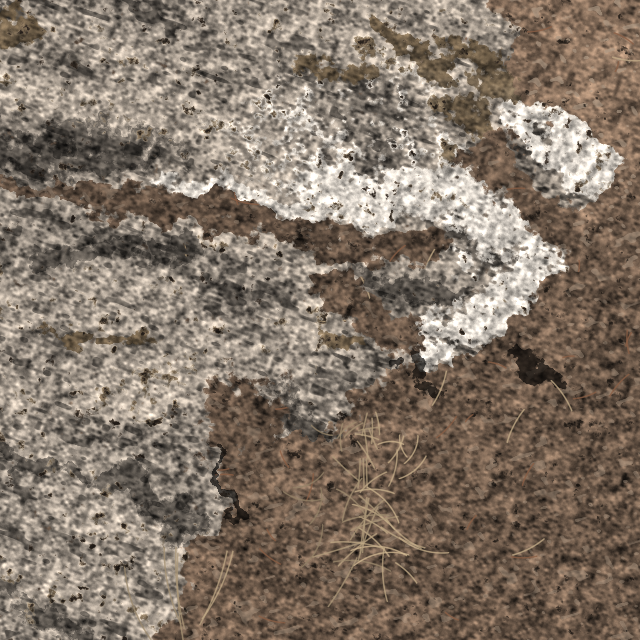
Give the GLSL for this texture, as a WebGL 1 fragment shader.

```glsl
precision highp float;
// Weathered grey rock with a pale apron, mossy gullies, brown soil and dry grass.
#define ROCK_TONE vec3(0.585, 0.545, 0.50)
#define CHALK_TONE vec3(0.89, 0.86, 0.82)
#define SOIL_TONE vec3(0.42, 0.345, 0.285)
#define MOSS_TONE vec3(0.35, 0.29, 0.21)
#define STRAW_TONE vec3(0.76, 0.67, 0.53)
#define NEEDLE_TONE vec3(0.54, 0.37, 0.27)
#define GRAIN 0.95
#define RELIEF 1.15
#define EDGE_WARP 0.085
#define STRAWS 56
#define NEEDLES 70

uniform vec2 u_resolution;
vec2 q; // warped position, y down

float hash(vec2 p) {
  vec3 v = fract(vec3(p.xyx) * 0.1031);
  v += dot(v, v.yzx + 33.33);
  return fract((v.x + v.y) * v.z);
}

float noise(vec2 p) {
  vec2 i = floor(p), f = fract(p);
  f = f * f * (3.0 - 2.0 * f);
  return mix(mix(hash(i), hash(i + vec2(1, 0)), f.x),
             mix(hash(i + vec2(0, 1)), hash(i + vec2(1, 1)), f.x), f.y);
}

float fbm(vec2 p) {
  float sum = 0.0, amp = 0.475;
  for (int i = 0; i < 5; i++) {
    sum += amp * noise(p);
    p = mat2(1.6, 1.2, -1.2, 1.6) * p + 17.3;
    amp *= 0.55;
  }
  return sum;
}

float ramp(float a, float b) { return clamp((q.y - a) / (b - a), 0.0, 1.0); }

// Soft capsule between two points
float strip(float ax, float ay, float bx, float by, float w) {
  vec2 v = q - vec2(ax, ay), d = vec2(bx - ax, by - ay);
  float h = clamp(dot(v, d) / dot(d, d), 0.0, 1.0);
  return 1.0 - smoothstep(0.4 * w, 1.6 * w, length(v - d * h));
}

float blob(float x, float y, float rx, float ry) {
  return 1.0 - smoothstep(0.3, 1.6, length((q - vec2(x, y)) / vec2(rx, ry)));
}

// Breaks a soft mask into a crumbly edge
float ragged(float mask, float crumbs) { return smoothstep(0.36, 0.64, mask + crumbs); }

// Thin bent stalk
float blade(vec2 v, float angle, float len, float bend, float w) {
  vec2 d = vec2(cos(angle), sin(angle));
  vec2 l = vec2(dot(v, d), d.x * v.y - d.y * v.x);
  l.y -= bend * l.x * (len - l.x) / len;
  float dist = length(vec2(max(abs(l.x - 0.5 * len) - 0.5 * len, 0.0), l.y));
  float px = 0.7 / u_resolution.y;
  return 1.0 - smoothstep(w - px, w + px, dist);
}

// Right-hand limit of the stone
float stoneLimit() {
  return 0.76 + 0.06 * ramp(0.0, 0.13) + 0.16 * ramp(0.13, 0.27) - 0.1 * ramp(0.28, 0.35)
    - 0.12 * ramp(0.43, 0.55) - 0.14 * ramp(0.545, 0.575) - 0.11 * ramp(0.59, 0.68)
    - 0.15 * ramp(0.68, 0.71) - 0.07 * ramp(0.81, 0.85) - 0.03 * ramp(0.86, 1.0);
}

void main() {
  vec2 p = gl_FragCoord.xy / u_resolution;
  p.y = 1.0 - p.y;
  q = p + EDGE_WARP * (vec2(fbm(p * 20.0), fbm(p * 20.0 + 40.0)) - 0.5);

  // Grain at several sizes
  vec2 along = mat2(0.94, -0.34, 0.34, 0.94) * p;
  float broad = fbm(along * vec2(8, 17)) - 0.5;
  float fine = fbm(p * 62.0 + 9.0);
  float lit = RELIEF * (fine - fbm(p * 62.0 + vec2(9.45, 9.6)));
  float speck = noise(along * vec2(170, 225)) - 0.5;
  float crumbs = 1.7 * (fine - 0.5) + 0.35 * speck;

  // Soil in the gaps and the hollow
  float gap = strip(0.0, 0.29, 0.16, 0.305, 0.012);
  gap = max(gap, strip(0.16, 0.315, 0.31, 0.335, 0.024));
  gap = max(gap, strip(0.33, 0.325, 0.52, 0.375, 0.021));
  gap = max(gap, strip(0.52, 0.375, 0.69, 0.39, 0.026));
  gap = max(gap, strip(0.77, 0.24, 0.87, 0.36, 0.036));
  gap = max(gap, strip(0.51, 0.435, 0.63, 0.52, 0.027));
  gap = max(gap, blob(0.375, 0.66, 0.065, 0.075));
  gap = ragged(gap, crumbs);
  float rim = 1.0 - smoothstep(-0.014, 0.014, q.x - stoneLimit());
  float stone = ragged(rim, 0.8 * crumbs) * (1.0 - gap);

  // Stone with shaded folds, crystals and pits
  float fold = blob(0.1, 0.235, 0.19, 0.045);
  fold += strip(0.08, 0.4, 0.29, 0.395, 0.018);
  fold += strip(0.0, 0.725, 0.21, 0.745, 0.012);
  fold += strip(0.2, 0.75, 0.29, 0.83, 0.028);
  fold += strip(0.4, 0.62, 0.49, 0.68, 0.025);
  fold += strip(0.55, 0.42, 0.72, 0.47, 0.018);
  fold += strip(0.0, 0.92, 0.12, 1.0, 0.018);
  float tone = 1.0 + GRAIN * (0.9 * broad + 0.8 * (fine - 0.5) + 0.85 * speck) - lit;
  vec3 rock = ROCK_TONE * tone * (1.0 - 0.42 * ragged(0.8 * fold, crumbs));
  float pit = noise(along * vec2(60, 105)) - 0.7 * broad;
  rock *= 1.0 - 0.4 * smoothstep(0.68, 0.84, pit);

  // Pale apron
  float chalk = strip(0.28, 0.295, 0.5, 0.335, 0.025);
  chalk = max(chalk, strip(0.52, 0.29, 0.71, 0.3, 0.047));
  chalk = max(chalk, strip(0.72, 0.29, 0.83, 0.45, 0.06));
  chalk = max(chalk, strip(0.83, 0.18, 0.96, 0.28, 0.043));
  chalk = max(chalk, strip(0.67, 0.53, 0.8, 0.49, 0.038));
  chalk = max(chalk, 0.45 * blob(0.58, 0.2, 0.2, 0.1));
  chalk = ragged(0.85 * chalk, crumbs + broad);
  rock = mix(rock, CHALK_TONE * (0.72 + 0.55 * fine + 0.4 * speck - lit), 0.9 * chalk);

  // Moss
  float moss = strip(0.6, 0.04, 0.69, 0.11, 0.011);
  moss = max(moss, strip(0.71, 0.08, 0.81, 0.13, 0.02));
  moss = max(moss, blob(0.53, 0.11, 0.055, 0.024));
  moss = max(moss, blob(0.73, 0.18, 0.05, 0.04));
  moss = max(moss, blob(0.02, 0.05, 0.04, 0.03));
  moss = max(moss, blob(0.15, 0.53, 0.085, 0.012));
  moss = max(moss, blob(0.545, 0.535, 0.03, 0.02));
  moss = ragged(0.85 * moss, crumbs + broad);
  rock = mix(rock, MOSS_TONE * (0.5 + fine + 0.7 * speck - lit), 0.85 * moss);

  // Soil, litter chips and shade
  float dry = smoothstep(0.5, 0.0, length(p - vec2(1, 0.08)));
  float clod = fbm(p * 24.0 + 70.0);
  vec3 soil = SOIL_TONE * (0.38 + 0.7 * clod + 0.5 * fine + 0.75 * speck - lit + 0.3 * dry);
  float chip = smoothstep(0.76, 0.86, noise(mat2(80, 35, -48, 110) * p));
  soil = mix(soil, vec3(0.68, 0.6, 0.52), chip * (0.4 + 0.3 * dry)) * (1.0 - 0.12 * gap);
  vec3 color = mix(soil, rock, stone);
  float shade = strip(0.335, 0.69, 0.375, 0.81, 0.007);
  shade = max(shade, strip(0.64, 0.565, 0.69, 0.605, 0.014));
  shade = max(shade, strip(0.79, 0.56, 0.87, 0.58, 0.013));
  color *= 1.0 - 0.65 * ragged(shade, crumbs);

  // Needles on bare soil
  for (int i = 0; i < NEEDLES; i++) {
    float k = float(i), r = hash(vec2(k, 5));
    vec2 root = vec2(0.2 + 0.8 * hash(vec2(k, 3)), hash(vec2(k, 7)));
    float mark = blade(p - root, 6.28 * hash(vec2(k, 11)), 0.015 + 0.05 * r, 0.2, 0.0012);
    color = mix(color, mix(NEEDLE_TONE, STRAW_TONE, step(0.6, r)), 0.8 * mark * (1.0 - stone));
  }

  // Dry grass: central tuft, then corner stalks
  for (int i = 0; i < STRAWS; i++) {
    float k = float(i), corner = step(49.5, k);
    vec2 r = vec2(hash(vec2(k, 21)), hash(vec2(k, 25)));
    vec2 root = mix(vec2(0.5, 0.66) + r * vec2(0.14, 0.22), vec2(0.26, 0.96) + 0.08 * r, corner);
    float angle = mix(6.28 * hash(vec2(k, 29)), 1.5 * r.x - 2.2, corner);
    float mark = blade(p - root, angle, 0.03 + 0.06 * r.y + 0.08 * corner, r.x - 0.5, 0.0012);
    color = mix(color, STRAW_TONE * (0.75 + 0.35 * r.x), 0.75 * mark);
  }
  gl_FragColor = vec4(clamp(color, 0.0, 1.0), 1.0);
}
```
